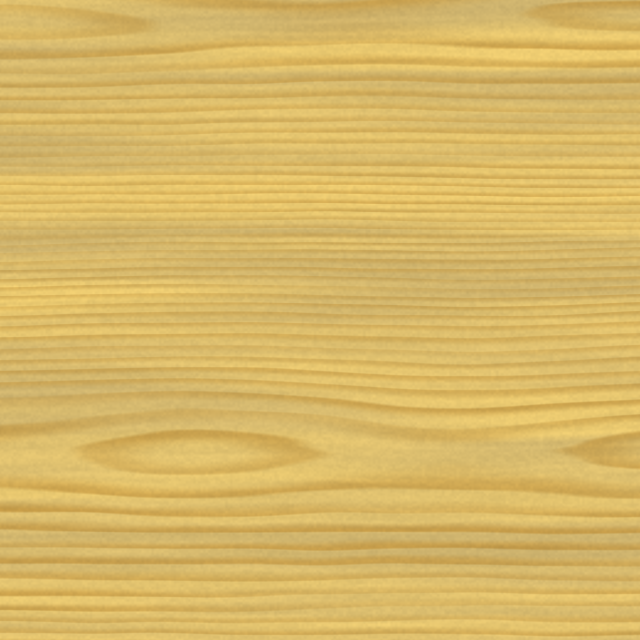
Reproduce this texture procedurally as a WebGL 1 fragment shader.

```glsl
precision highp float;
// Pale golden pine board: fine horizontal grain between two cathedral figures.
uniform vec2 u_resolution;

#define LOWER_HEART vec2(0.31, 0.293)
#define UPPER_HEART vec2(0.02, 0.972)
#define HEART_DEPTH 0.043
#define RING_DENSITY 28.0
#define RING_CROWDING 80.0
#define WAVINESS 0.016
#define LINE_STRENGTH 0.78
#define SPECKLE 0.035
#define GOLD vec3(0.925, 0.795, 0.440)
#define DULL vec3(0.815, 0.710, 0.435)
#define LATEWOOD vec3(0.755, 0.580, 0.245)

float hash(vec2 p) {
  vec3 q = fract(vec3(p.xyx) * 0.1031);
  q += dot(q, q.yzx + 33.33);
  return fract((q.x + q.y) * q.z);
}

float noise(vec2 p) {
  vec2 cell = floor(p);
  vec2 f = fract(p);
  f = f * f * (3.0 - 2.0 * f);
  float low = mix(hash(cell), hash(cell + vec2(1.0, 0.0)), f.x);
  float high = mix(hash(cell + vec2(0.0, 1.0)), hash(cell + 1.0), f.x);
  return mix(low, high, f.y);
}

// Distance to a heart line that dips in and out of the board along x.
float heartDistance(vec2 p, vec2 heart, float period) {
  float dip = 0.5 - 0.5 * cos(6.28318 * (p.x - heart.x) / period);
  float dy = p.y - heart.y;
  return sqrt(dy * dy + HEART_DEPTH * HEART_DEPTH * dip);
}

// Growth rings counted outward from the nearer heart.
float ringCount(vec2 p) {
  float d = min(heartDistance(p, LOWER_HEART, 0.76),
                heartDistance(p, UPPER_HEART, 1.0));
  float crowding = RING_CROWDING * mix(0.45, 1.0, smoothstep(0.2, 0.4, p.y));
  float rings = RING_DENSITY * d + crowding * d * d;
  rings += 0.55 * (noise(vec2(p.x * 0.9, p.y * 18.0) + 7.0) - 0.5);
  rings += 0.16 * (noise(vec2(p.x * 7.0, p.y * 90.0) + 31.0) - 0.5);
  return rings;
}

void main() {
  vec2 uv = gl_FragCoord.xy / u_resolution;

  // Slow waves, calmer across the straight-grained middle
  float calm = smoothstep(0.36, 0.48, uv.y) * (1.0 - smoothstep(0.82, 0.93, uv.y));
  float wave = noise(uv * vec2(2.6, 5.0) + 3.0) - 0.5;
  wave += 0.35 * (noise(uv * vec2(8.0, 15.0) + 11.0) - 0.5);
  vec2 p = uv + vec2(0.0, WAVINESS * mix(1.0, 0.4, calm) * wave);

  // Each ring darkens slowly, then ends at a crisper edge
  float phase = fract(ringCount(p));
  float line = smoothstep(0.30, 0.82, phase) * (1.0 - smoothstep(0.84, 1.0, phase));
  float vigour = noise(vec2(p.x * 1.6, p.y * 38.0) + 53.0);
  line *= LINE_STRENGTH * mix(0.35, 1.1, vigour) * mix(1.0, 0.68, calm);

  // Broad tonal bands and thin streaks along the grain
  float band = 0.6 * noise(vec2(p.x * 1.3, p.y * 13.0) + 19.0)
             + 0.4 * noise(vec2(p.x * 2.2, p.y * 42.0) + 71.0);
  band = smoothstep(0.18, 0.78, band + 0.08 * (calm - 0.5));
  float streak = noise(vec2(p.x * 5.0, p.y * 150.0) + 87.0) - 0.5;

  vec3 color = mix(DULL, GOLD, band);
  color = mix(color, LATEWOOD, clamp(line, 0.0, 1.0));
  color *= 1.0 + 0.055 * streak;

  // Soft pores
  float pores = noise(uv * vec2(130.0, 210.0)) + noise(uv * 260.0 + 5.0) - 1.0;
  color *= 1.0 + SPECKLE * pores;

  gl_FragColor = vec4(color, 1.0);
}
```
